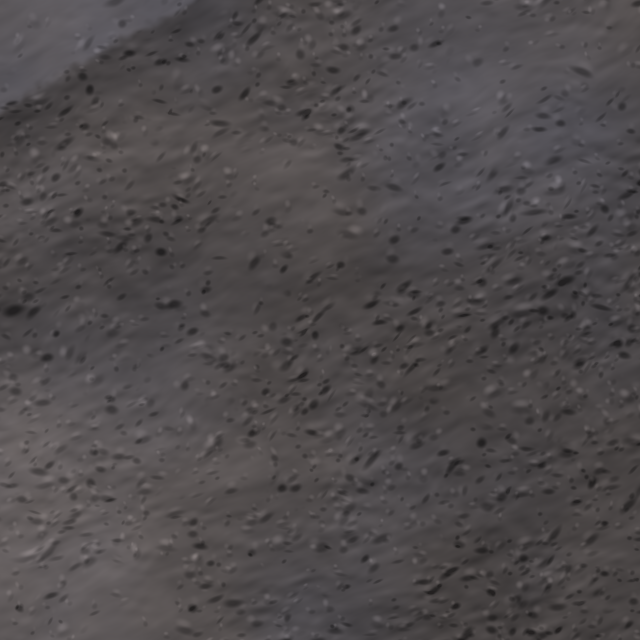
Give the GLSL for this texture, as a three.js fragment shader.

```glsl
varying vec2 vUv;

#define SLOPE_ANGLE 0.36
#define BASE_TONE 0.302
#define PATCH_CONTRAST 0.13
#define STREAK_CONTRAST 0.075
#define RELIEF_CONTRAST 0.13
#define GRAIN_CONTRAST 0.115
#define COARSE_ROWS 46.0
#define FINE_ROWS 78.0
#define WARM_TINT vec3(1.045, 0.98, 0.975)
#define COOL_TINT vec3(1.0, 0.975, 1.045)

float hash(vec2 p) {
  vec3 q = fract(vec3(p.xyx) * 0.1031);
  q += dot(q, q.yzx + 33.33);
  return fract((q.x + q.y) * q.z);
}

mat2 rotation(float angle) {
  float c = cos(angle), s = sin(angle);
  return mat2(c, -s, s, c);
}

float noise(vec2 p) {
  vec2 cell = floor(p), f = fract(p);
  f = f * f * (3.0 - 2.0 * f);
  float low = mix(hash(cell), hash(cell + vec2(1.0, 0.0)), f.x);
  float high = mix(hash(cell + vec2(0.0, 1.0)), hash(cell + 1.0), f.x);
  return mix(low, high, f.y);
}

float fbm(vec2 p) {
  float sum = 0.0, weight = 0.5;
  for (int i = 0; i < 4; i++) {
    sum += weight * noise(p);
    p = rotation(0.5) * p * 2.03 + 17.3;
    weight *= 0.5;
  }
  return sum / 0.9375;
}

// Soft elongated stones: a dark hollow with a paler face beside it
float grains(vec2 p, float rows, float density, float seed) {
  vec2 stretch = vec2(0.5, 1.0);
  vec2 grid = p * rows * stretch;
  vec2 home = floor(grid);
  float shade = 0.0;
  for (int y = -1; y <= 1; y++) {
    for (int x = -1; x <= 1; x++) {
      vec2 cell = home + vec2(float(x), float(y));
      vec2 id = cell + seed;
      float size = hash(id + 11.7);
      vec2 centre = cell + vec2(hash(id), hash(id + 5.3));
      vec2 d = rotation((hash(id + 23.1) - 0.5) * 1.3) * ((grid - centre) / stretch);
      vec2 radii = vec2(mix(0.35, 0.95, size * size), mix(0.22, 0.36, hash(id + 31.9)));
      float present = smoothstep(-0.08, 0.08, density - hash(id + 47.3));
      float hollow = 1.0 - smoothstep(0.25, 1.25, length(d / radii));
      vec2 shift = vec2(hash(id + 59.1) - 0.5, 0.48);
      float face = 1.0 - smoothstep(0.1, 1.3, length((d - shift) / (radii * vec2(0.7, 1.0))));
      float lit = hash(id + 71.7);
      shade += present * (face * lit * 0.95 - hollow * mix(1.15, 0.35, lit));
    }
  }
  return clamp(shade, -1.2, 1.2);
}

// Fine bumps lit from above
float relief(vec2 p) {
  vec2 q = p * vec2(42.0, 84.0);
  return noise(q) - noise(q + vec2(0.2, 0.75));
}

void main() {
  vec2 uv = vUv;
  vec2 bend = vec2(fbm(uv * 7.0), fbm(uv * 7.0 + 40.0)) - 0.5;
  vec2 p = rotation(SLOPE_ANGLE) * uv + 0.035 * bend + 3.0;

  // Pale ground beyond the ragged upper left edge
  float ragged = 0.025 * (fbm(uv * 18.0) - 0.5) + 0.012 * (noise(uv * 70.0) - 0.5);
  float edge = uv.y - 0.825 - 0.56 * uv.x + ragged;
  float paleGround = smoothstep(-0.008, 0.014, edge);
  float edgeShadow = smoothstep(-0.26, -0.01, edge) * (1.0 - paleGround)
    * (1.0 - smoothstep(0.25, 0.65, uv.x));

  // Broad patches and drawn-out streaks
  float patches = fbm(p * vec2(3.5, 6.0));
  float streaks = fbm(p * vec2(13.0, 36.0) + 9.0);
  float lowerLeft = 1.0 - smoothstep(0.05, 0.75, length(uv * vec2(1.0, 0.9)));
  float rightSide = smoothstep(0.45, 0.85, uv.x) * (1.0 - smoothstep(0.45, 0.9, uv.y));
  float tone = BASE_TONE + PATCH_CONTRAST * (patches - 0.5)
    + STREAK_CONTRAST * (streaks - 0.5);
  tone += 0.055 * lowerLeft - 0.022 * rightSide - 0.045 * edgeShadow + 0.07 * paleGround;

  // Stones gather in loose bands
  float cluster = smoothstep(0.3, 0.68, fbm(p * vec2(5.0, 9.0) + 21.0));
  float density = (0.14 + 0.42 * cluster + 0.14 * rightSide) * (1.0 - 0.65 * paleGround);
  float stones = grains(p, COARSE_ROWS, density, 3.0)
    + 0.65 * grains(p + 1.7, FINE_ROWS, density, 90.0);
  tone += GRAIN_CONTRAST * stones;
  tone += RELIEF_CONTRAST * relief(p) * (0.12 + 0.6 * density);

  // Warm earth fading into cooler grey
  float coolArea = 1.0 - smoothstep(0.08, 0.4, length(uv - vec2(0.76, 0.78)));
  float coolness = clamp(0.2 + 0.65 * coolArea + 0.5 * paleGround
    + 1.6 * (fbm(uv * 4.0 + 60.0) - 0.5), 0.0, 1.0);
  vec3 colour = clamp(tone, 0.13, 0.54) * mix(WARM_TINT, COOL_TINT, coolness);
  gl_FragColor = vec4(colour, 1.0);
}
```
